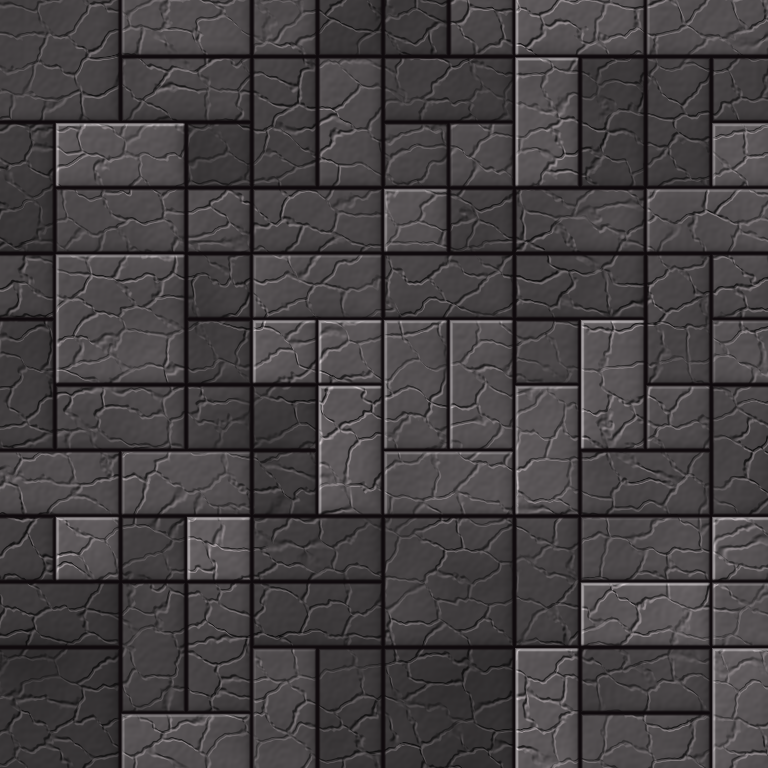
A Shadertoy shader for this texture:

```glsl
const float CELLS_ACROSS = 11.7;
const float GRID_ORIGIN = 0.328;
const vec2 TO_LIGHT = vec2(-0.6, 0.8);
const vec3 JOINT_COLOR = vec3(0.06, 0.04, 0.05);
const vec3 STONE_TINT = vec3(1.03, 0.98, 1.0);

float hash(vec2 p) {
    vec3 q = fract(p.xyx * 0.1031);
    q += dot(q, q.yzx + 33.33);
    return fract((q.x + q.y) * q.z);
}

float noise(vec2 p) {
    vec2 i = floor(p), f = fract(p);
    f = f * f * (3.0 - 2.0 * f);
    float low = mix(hash(i), hash(i + vec2(1, 0)), f.x);
    float high = mix(hash(i + vec2(0, 1)), hash(i + vec2(1, 1)), f.x);
    return mix(low, high, f.y);
}

float fbm(vec2 p) {
    float sum = 0.0, amplitude = 0.5;
    for (int i = 0; i < 4; i++) {
        sum += amplitude * noise(p);
        p = p * 2.03 + 17.0;
        amplitude *= 0.5;
    }
    return sum;
}

// Gap between the two nearest scattered points: zero on plate borders
float plateGap(vec2 p) {
    vec2 base = floor(p);
    float nearest = 9.0, second = 9.0;
    for (int y = -1; y <= 1; y++)
    for (int x = -1; x <= 1; x++) {
        vec2 c = base + vec2(x, y);
        float d = distance(p, c + vec2(hash(c), hash(c + 57.0)));
        second = min(second, max(nearest, d));
        nearest = min(nearest, d);
    }
    return second - nearest;
}

// Height of the rock face: jagged cracks between plates, plus grain
float relief(vec2 p) {
    vec2 warp = vec2(fbm(p * 2.5), fbm(p * 2.5 + 40.0)) - 0.5;
    float gap = plateGap((p + 0.45 * warp) * vec2(1.5, 2.2));
    float depth = mix(0.35, 1.1, noise(p * 1.7 + 9.0));
    return depth * smoothstep(0.0, 0.11, gap) + 0.14 * noise(p * 13.0);
}

float emboss(vec2 p, float reach) {
    return relief(p - reach * TO_LIGHT) - relief(p + reach * TO_LIGHT);
}

// Fills a 4 by 4 block with random stones; returns corner and size of the one at cell
vec4 findStone(vec2 block, vec2 cell) {
    int taken = 0;
    vec4 stone = vec4(cell, 1.0, 1.0);
    for (int i = 0; i < 16; i++) {
        if (((taken >> i) & 1) == 1) continue;
        int x = i & 3, y = i >> 2;
        vec2 corner = vec2(x, y);
        float pick = hash(block * 4.0 + corner + 131.0);
        bool wide = pick < 0.52 && x < 3 && ((taken >> (i + 1)) & 1) == 0;
        bool tall = (pick < 0.16 || (pick > 0.52 && pick < 0.9)) && y < 3;
        int mask = wide ? 3 : 1;
        if (tall) mask |= mask << 4;
        taken |= mask << i;
        vec2 size = vec2(wide ? 2.0 : 1.0, tall ? 2.0 : 1.0);
        if (all(greaterThanEqual(cell, corner)) && all(lessThan(cell, corner + size)))
            stone = vec4(corner, size);
    }
    return stone;
}

void mainImage(out vec4 fragColor, in vec2 fragCoord) {
    vec2 p = (fragCoord / iResolution.y - GRID_ORIGIN) * CELLS_ACROSS;
    vec2 block = floor(p / 4.0);
    vec2 local = p - block * 4.0;
    vec4 stone = findStone(block, floor(local));

    // Distances to the stone edges facing towards and away from the light
    vec2 low = local - stone.xy;
    vec2 high = stone.xy + stone.zw - local;
    float litEdge = min(low.x, high.y);
    float shadeEdge = min(high.x, low.y);

    // Tone of each stone, with soft patches and rounded sides
    float level = hash(block * 4.0 + stone.xy + 291.0);
    float tone = mix(0.215, 0.35, level) - 0.008 * (stone.z * stone.w - 2.0);
    tone += 0.05 * (noise(p * 0.9 + 23.0) - 0.5);
    tone *= 1.0 + 0.12 * exp(-14.0 * litEdge) - 0.35 * exp(-11.0 * shadeEdge);
    tone *= 1.0 + 0.7 * emboss(p, 0.022);

    // Dark joints and bright rims on the raised stones
    float face = smoothstep(0.01, 0.055, min(litEdge, shadeEdge));
    vec3 color = mix(JOINT_COLOR, max(tone, 0.04) * STONE_TINT, face);
    float rim = smoothstep(0.0, 0.025, litEdge) * (1.0 - smoothstep(0.03, 0.075, litEdge));
    float raised = smoothstep(0.5, 1.0, level) * smoothstep(0.01, 0.06, shadeEdge);
    color += 0.4 * rim * raised;

    fragColor = vec4(color, 1.0);
}
```
